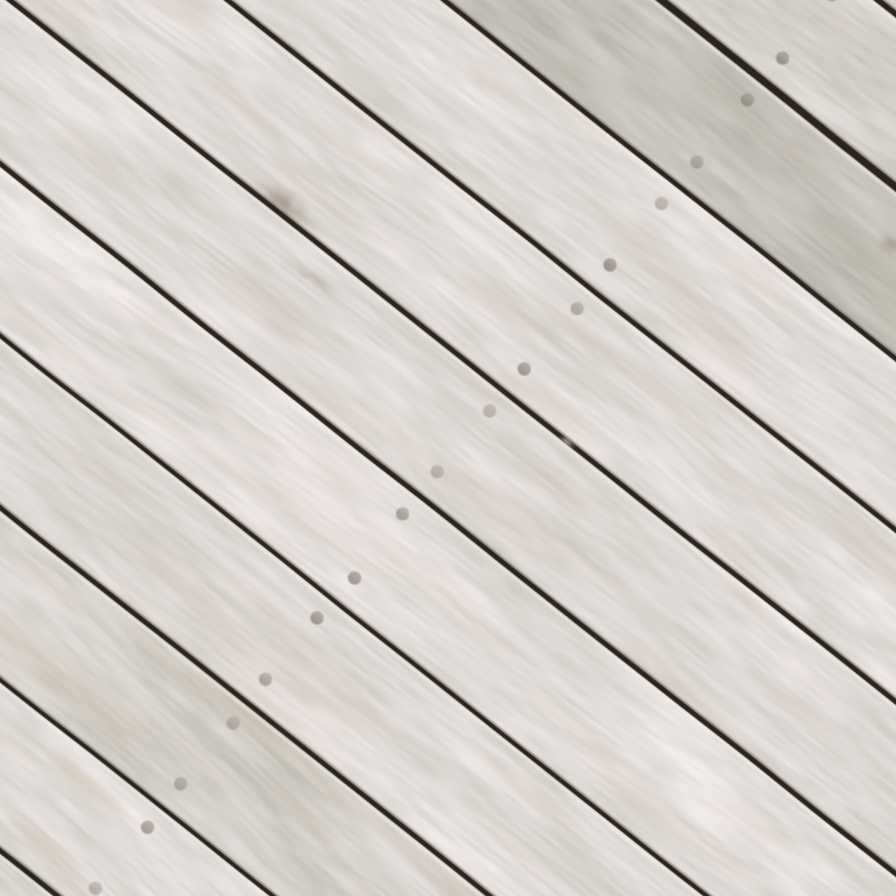
Give the GLSL for this texture, as a three.js fragment shader.

```glsl
// Pale weathered deck boards laid diagonally, with dark gaps and paired nails.
// The plane is rotated into along/across board axes; stretched value noise
// makes the grain, and a hash per board varies tone, gap width and nails.

varying vec2 vUv;

const vec3 LIGHT_WOOD = vec3(0.90, 0.88, 0.87);
const vec3 GREY_WOOD  = vec3(0.81, 0.80, 0.77);
const vec3 WARM_WOOD  = vec3(0.82, 0.75, 0.69);
const vec3 STAIN      = vec3(0.62, 0.56, 0.51);
const vec3 NAIL       = vec3(0.60, 0.56, 0.53);
const vec3 GAP_BROWN  = vec3(0.44, 0.40, 0.37);
const vec3 GAP_DARK   = vec3(0.17, 0.14, 0.11);
const vec3 EDGE_LIGHT = vec3(0.95, 0.94, 0.92);

const float ANGLE       = 0.6705;  // downward tilt of the boards
const float PITCH       = 0.1503;  // board width including its gap
const float PHASE       = 0.261;   // offset of the first gap, in boards
const float GAP_HALF    = 0.0026;
const float SOFT        = 0.0013;
const float NAIL_RADIUS = 0.0076;
const float NAIL_START  = 0.0765;  // nail row position along the boards
const float NAIL_LEAN   = 0.0203;
const vec2  NAIL_FIRST_STEP = vec2(0.225, 0.595);

float hash(vec2 p) {
  return fract(sin(dot(p, vec2(12.9898, 78.233))) * 43758.5);
}

float noise(vec2 p) {
  vec2 i = floor(p);
  vec2 f = fract(p);
  f = f * f * (3.0 - 2.0 * f);
  float low  = mix(hash(i), hash(i + vec2(1.0, 0.0)), f.x);
  float high = mix(hash(i + vec2(0.0, 1.0)), hash(i + vec2(1.0, 1.0)), f.x);
  return mix(low, high, f.y);
}

float bump(float x, float centre, float tightness) {
  float d = x - centre;
  return exp(-d * d * tightness);
}

float blot(vec2 p, vec2 centre, vec2 size) {
  vec2 q = (p - centre) / size;
  return exp(-dot(q, q));
}

vec3 woodColor(vec2 p, float board) {
  float seed = hash(vec2(board, 3.7));

  // Grain drifts slightly off the board axis and wavers
  float skew = (seed - 0.35) * 0.16;
  float waver = 0.010 * noise(p * vec2(7.0, 12.0) + board * 5.3);
  vec2 g = vec2(p.x + board * 3.17 + 8.0, p.y + skew * p.x + waver);
  float fibre  = noise(g * vec2(32.0, 240.0)) - 0.5;
  float streak = noise(g * vec2(15.0, 95.0) + 17.0) - 0.5;
  float blotch = noise(g * vec2(6.0, 24.0) + 41.0) - 0.5;
  float cloud  = noise(g * vec2(4.0, 9.0) + 73.0) - 0.5;

  // A few boards have weathered to a darker grey
  float worn = 0.95 * bump(board, 7.3, 1.6) + 0.40 * bump(board, 1.0, 4.0);
  float shade = 0.32 + worn + (seed - 0.5) * 0.3;
  shade += 0.65 * fibre + 0.65 * streak + 0.60 * blotch + 0.45 * cloud;
  vec3 color = mix(LIGHT_WOOD, GREY_WOOD, shade);

  float warmth = smoothstep(0.50, 0.95, noise(g * vec2(8.0, 50.0) + 29.0));
  color = mix(color, WARM_WOOD, warmth * (0.15 + 0.35 * seed));
  return color * (1.0 - 0.04 * bump(board, 7.0, 4.0));
}

void main() {
  // Board axes: x runs down along the boards, y runs across them
  float c = cos(ANGLE);
  float s = sin(ANGLE);
  vec2 p = vec2(c * vUv.x - s * vUv.y, s * vUv.x + c * vUv.y);
  float row = p.y / PITCH - PHASE;
  float board = floor(row);
  vec3 color = woodColor(p, board);

  // Knots and smudges
  vec2 rough = p + 0.008 * (noise(p * 90.0 + 50.0) - 0.5);
  float knots = 0.75 * blot(rough, vec2(-0.232, 0.803), vec2(0.028, 0.011));
  knots += 0.35 * blot(rough, vec2(-0.152, 0.757), vec2(0.026, 0.008));
  knots += 0.60 * blot(rough, vec2(0.326, 1.186), vec2(0.012, 0.009));
  color = mix(color, STAIN, clamp(knots, 0.0, 1.0));

  // Two nail heads across each board, with a darker lower rim
  for (int n = 0; n < 2; n++) {
    float k = float(n);
    float across = (board + PHASE + NAIL_FIRST_STEP.x + k * NAIL_FIRST_STEP.y) * PITCH;
    float jitter = (hash(vec2(board, k + 9.0)) - 0.5) * 0.005;
    vec2 d = p - vec2(NAIL_START + NAIL_LEAN * across + jitter, across);
    float head = 1.0 - smoothstep(NAIL_RADIUS - 0.002, NAIL_RADIUS + 0.0015, length(d));
    float strength = mix(0.45, 0.85, hash(vec2(board, k + 21.0)));
    float rim = clamp(0.5 - d.y / NAIL_RADIUS, 0.0, 1.0);
    color = mix(color, NAIL * (1.06 - 0.14 * rim), head * strength);
  }

  // Gaps: pale edge below, brown shaded edge above, dark core between
  float gapId = floor(row + 0.5);
  float side = (row - gapId) * PITCH + 0.0012 * (noise(vec2(p.x * 9.0, gapId)) - 0.5);
  float halfWidth = GAP_HALF * mix(0.8, 1.15, hash(vec2(gapId, 5.1)));
  halfWidth *= 1.0 + 0.45 * bump(gapId, 8.0, 1.0);
  float chip = blot(p, vec2(0.181, 0.792), vec2(0.007, 0.004));
  float pale = bump(side, -halfWidth - 0.0028, 300000.0);
  float brown = 1.0 - smoothstep(halfWidth, halfWidth + 0.0042, side);
  brown *= step(0.0, side);
  float core = 1.0 - smoothstep(halfWidth - SOFT, halfWidth + SOFT, abs(side));
  color = mix(color, EDGE_LIGHT, 0.55 * pale);
  color = mix(color, GAP_BROWN, 0.65 * brown);
  color = mix(color, GAP_DARK, core * (1.0 - 0.8 * chip));

  gl_FragColor = vec4(color, 1.0);
}
```
